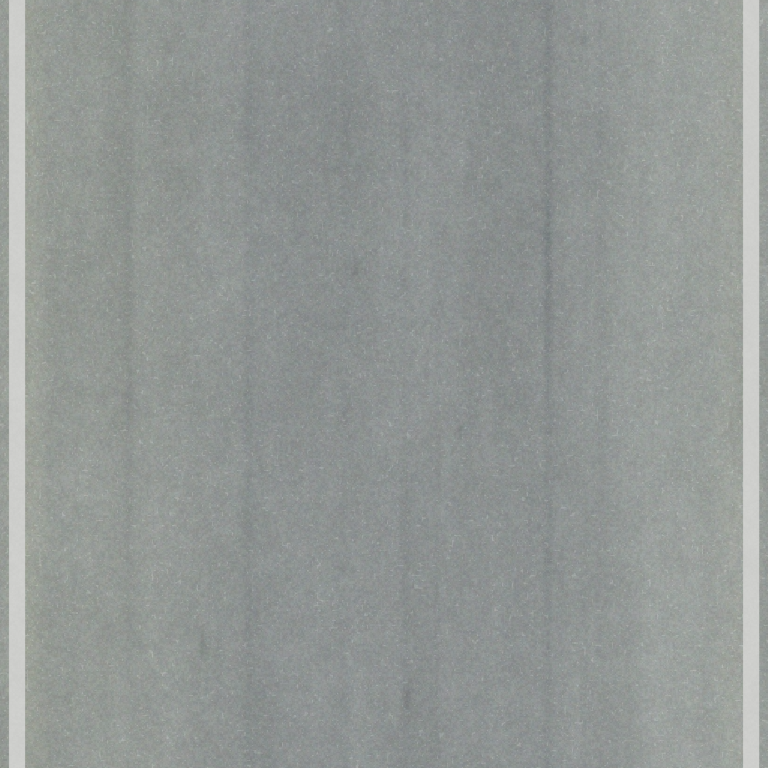
Give the GLSL for this texture, as a WebGL 2 fragment shader.

```glsl
#version 300 es
precision highp float;
// Worn grey asphalt lane with two pale edge lines, lengthwise streaks and fine grain.
uniform vec2 u_resolution;
out vec4 fragColor;

float hash(vec2 p) {
    vec3 q = fract(vec3(p.xyx) * 0.1031);
    q += dot(q, q.yzx + 33.33);
    return fract((q.x + q.y) * q.z);
}

float noise(vec2 p) {
    vec2 i = floor(p), f = fract(p);
    f = f * f * (3.0 - 2.0 * f);
    return mix(mix(hash(i), hash(i + vec2(1, 0)), f.x),
               mix(hash(i + vec2(0, 1)), hash(i + vec2(1, 1)), f.x), f.y);
}

float fbm(vec2 p) {
    float sum = 0.0, gain = 0.5;
    for (int i = 0; i < 4; i++) {
        sum += gain * (noise(p) - 0.5);
        p = p * 2.03 + 17.3;
        gain *= 0.5;
    }
    return sum;
}

float bump(float x, float center, float width) {
    float d = (x - center) / width;
    return exp(-d * d);
}

// Band centred on a vertical line, softened by about one pixel
float stripe(float x, float center, float halfWidth) {
    float aa = 0.75 / u_resolution.x;
    return 1.0 - smoothstep(halfWidth - aa, halfWidth + aa, abs(x - center));
}

// Dark lengthwise wear: x = place, y = width, z = strength
float wear(vec2 uv) {
    const vec3 tracks[9] = vec3[9](
        vec3(0.167, 0.008, 0.018), vec3(0.323, 0.006, 0.022),
        vec3(0.335, 0.012, 0.012), vec3(0.449, 0.008, 0.015),
        vec3(0.527, 0.007, 0.018), vec3(0.569, 0.005, 0.013),
        vec3(0.714, 0.007, 0.038), vec3(0.762, 0.006, 0.016),
        vec3(0.782, 0.010, 0.018));
    float sum = 0.0;
    for (int i = 0; i < 9; i++) {
        float fade = 0.3 + 0.9 * noise(vec2(float(i) * 7.7, uv.y * 4.0));
        sum += tracks[i].z * fade * bump(uv.x, tracks[i].x, tracks[i].y);
    }
    // Heavier rubber along the right wheel track
    float heavy = smoothstep(0.4, 0.55, uv.y) * (1.0 - smoothstep(0.68, 0.8, uv.y));
    return sum + 0.025 * heavy * bump(uv.x, 0.714, 0.006);
}

// Small smudges: xy = place, z = strength
float smudges(vec2 uv) {
    const vec3 spots[6] = vec3[6](
        vec3(0.277, 0.640, 0.035), vec3(0.463, 0.648, 0.035),
        vec3(0.263, 0.160, 0.045), vec3(0.530, 0.092, 0.050),
        vec3(0.598, 0.437, 0.045), vec3(0.760, 0.948, 0.040));
    float sum = 0.0;
    for (int i = 0; i < 6; i++) {
        vec2 d = (uv - spots[i].xy) / vec2(0.005, 0.012);
        sum += spots[i].z * exp(-dot(d, d));
    }
    return sum;
}

void main() {
    vec2 uv = gl_FragCoord.xy / u_resolution;

    // Cool dark middle, lighter and greener sides
    vec3 asphalt = vec3(0.547, 0.566, 0.564);
    asphalt = mix(asphalt, vec3(0.575, 0.595, 0.577), 1.0 - smoothstep(0.12, 0.40, uv.x));
    asphalt = mix(asphalt, vec3(0.592, 0.613, 0.600), smoothstep(0.68, 0.90, uv.x));
    asphalt += vec3(0.030, 0.028, 0.012) * bump(uv.x, 0.033, 0.024);
    asphalt += vec3(0.012, 0.010, 0.000) * bump(uv.x, 0.96, 0.03);

    // Broad mottling, long soft streaks and individual wear
    asphalt += 0.045 * fbm(uv * vec2(9.0, 6.0));
    asphalt += 0.050 * fbm(vec2(uv.x * 26.0, uv.y * 1.6) + 41.0);
    asphalt += 0.035 * fbm(uv * vec2(60.0, 45.0) + 9.0);
    asphalt -= wear(uv) * vec3(1.0, 0.95, 0.85);
    asphalt -= smudges(uv);

    // Aggregate grain with a few bright chips
    vec2 cell = uv * 512.0;
    float grain = noise(cell * 0.55) + hash(floor(cell)) - 1.0;
    asphalt += 0.036 * grain;
    vec3 tint = vec3(noise(cell * 0.4 + 71.0), noise(cell * 0.4 + 133.0),
                     noise(cell * 0.4 + 197.0)) - 0.5;
    asphalt += 0.022 * tint;
    asphalt += 0.060 * smoothstep(0.82, 0.97, noise(cell * 0.6 + 251.0));

    // Painted edge lines
    vec3 paint = vec3(0.805, 0.808, 0.798) + 0.012 * grain + 0.02 * fbm(uv * 30.0);
    float lines = max(stripe(uv.x, 0.0222, 0.0105), stripe(uv.x, 0.9780, 0.0105));
    fragColor = vec4(mix(asphalt, paint, lines), 1.0);
}
```
